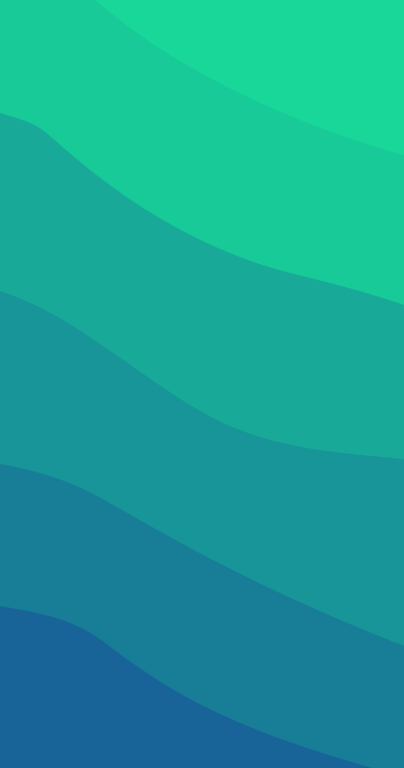
Write a WebGL 2 fragment shader that draws this background.

```glsl
#version 300 es
precision highp float;
// Layered wavy hills stepping from bright green down to deep blue.

uniform vec2 u_resolution;
out vec4 fragColor;

// Cubic Hermite span between two knots, each (x, depth, slope).
float span(float x, vec3 a, vec3 b) {
    float w = b.x - a.x;
    float t = (x - a.x) / w;
    float s = t * t * (3.0 - 2.0 * t);
    return mix(a.y, b.y, s) + w * t * (1.0 - t) * ((1.0 - t) * a.z - t * b.z);
}

// Smooth ridge line through four knots.
float ridge(float x, vec3 a, vec3 b, vec3 c, vec3 d) {
    return x < b.x ? span(x, a, b) : x < c.x ? span(x, b, c) : span(x, c, d);
}

// Antialiased coverage of everything below a ridge.
float below(float depth, float edge) {
    float d = depth - edge;
    return clamp(d / fwidth(d) + 0.5, 0.0, 1.0);
}

// All layers share red and blue; only green changes.
vec3 layerColor(float green) {
    return vec3(0.094, green, 0.597);
}

void main() {
    vec2 p = gl_FragCoord.xy / u_resolution;
    float x = p.x;
    float depth = 1.0 - p.y;

    // Ridges from top to bottom.
    float crest = ridge(x, vec3(0.0, -0.124, 0.56), vec3(0.235, 0.0, 0.447),
                           vec3(0.6, 0.123, 0.253), vec3(1.0, 0.202, 0.147));
    float upper = ridge(x, vec3(0.0, 0.147, 0.18), vec3(0.124, 0.177, 0.48),
                           vec3(0.73, 0.357, 0.13), vec3(1.0, 0.397, 0.18));
    float middle = ridge(x, vec3(0.0, 0.379, 0.174), vec3(0.173, 0.422, 0.326),
                            vec3(0.495, 0.535, 0.305), vec3(1.0, 0.598, 0.058));
    float lower = ridge(x, vec3(0.0, 0.604, 0.095), vec3(0.248, 0.648, 0.295),
                           vec3(0.545, 0.734, 0.268), vec3(1.0, 0.841, 0.205));
    float base = ridge(x, vec3(0.0, 0.789, 0.1), vec3(0.26, 0.837, 0.4),
                          vec3(0.47, 0.91, 0.28), vec3(1.0, 1.012, 0.152));

    // Paint from back to front.
    vec3 color = layerColor(0.845);
    color = mix(color, layerColor(0.793), below(depth, crest));
    color = mix(color, layerColor(0.662), below(depth, upper));
    color = mix(color, layerColor(0.584), below(depth, middle));
    color = mix(color, layerColor(0.494), below(depth, lower));
    color = mix(color, layerColor(0.390), below(depth, base));

    fragColor = vec4(color, 1.0);
}
```
